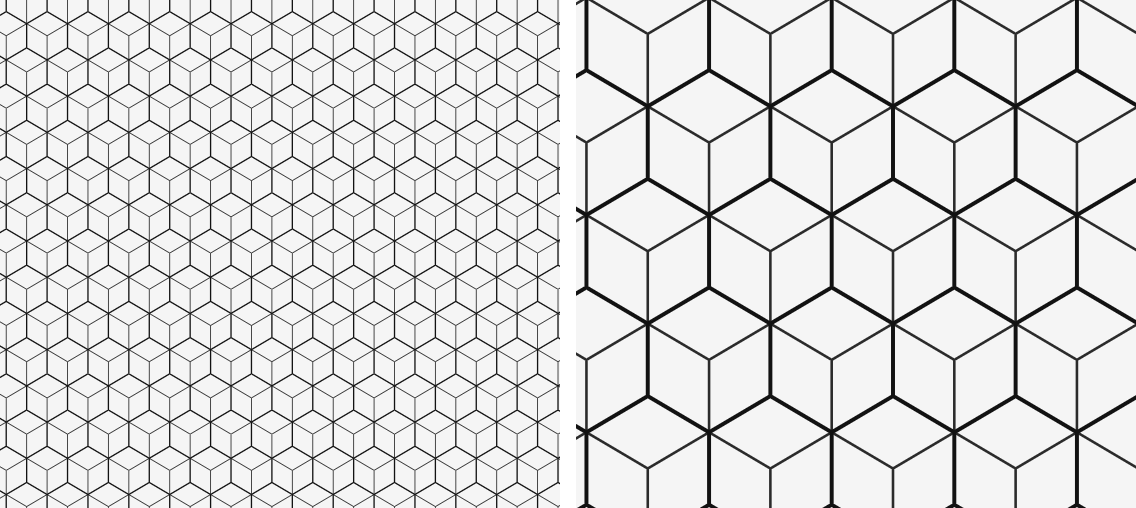
Left: the whole. Right: its middle third, enlarged.
This pattern is drawn by a Shadertoy shader. Its source:

```glsl
// Line-drawn stacked cubes: hexagons with bold outlines and fine inner Y edges.

// Lengths are fractions of the canvas height.
const float CUBE_WIDTH = 0.08046;
const float CUBE_SIDE = 0.04753;
const vec2 FIRST_CENTER = vec2(0.0927, 0.9296);
const float BOLD_WIDTH = 0.0026;
const float FINE_WIDTH = 0.0017;

const vec3 PAPER = vec3(0.96);
const vec3 BOLD_INK = vec3(0.07);
const vec3 FINE_INK = vec3(0.17);

float segmentDistance(vec2 p, vec2 a, vec2 b) {
    vec2 pa = p - a, ba = b - a;
    return length(pa - ba * clamp(dot(pa, ba) / dot(ba, ba), 0.0, 1.0));
}

// Offset from the nearest center of a rectangular lattice
vec2 repeatCell(vec2 p, vec2 period) {
    return p - period * floor(p / period + 0.5);
}

// Distances to the outline (x) and to the inner edges (y) of one cube
vec2 cubeDistances(vec2 p, float width, float side) {
    p.x = abs(p.x);
    vec2 shoulder = vec2(0.5 * width, 0.5 * side);
    vec2 hip = vec2(shoulder.x, -shoulder.y);
    vec2 top = vec2(0.0, side);
    float outline = min(segmentDistance(p, top, shoulder),
                    min(segmentDistance(p, shoulder, hip),
                        segmentDistance(p, hip, -top)));
    float inner = min(segmentDistance(p, vec2(0.0), shoulder),
                      segmentDistance(p, vec2(0.0), -top));
    return vec2(outline, inner);
}

// Share of a pixel covered by a line, also right for lines under a pixel wide
float lineCoverage(float dist, float width, float pixel) {
    float lo = max(dist - 0.5 * pixel, -0.5 * width);
    float hi = min(dist + 0.5 * pixel, 0.5 * width);
    return clamp((hi - lo) / pixel, 0.0, 1.0);
}

void mainImage(out vec4 fragColor, in vec2 fragCoord) {
    float pixel = 1.0 / iResolution.y;
    vec2 p = fragCoord * pixel - FIRST_CENTER;

    // Two interleaved lattices form the staggered rows
    vec2 period = vec2(CUBE_WIDTH, 3.0 * CUBE_SIDE);
    vec2 dist = vec2(1.0);
    for (int i = 0; i < 2; i++) {
        vec2 cell = repeatCell(p - 0.5 * period * float(i), period);
        dist = min(dist, cubeDistances(cell, CUBE_WIDTH, CUBE_SIDE));
    }

    // Fine edges first, bold outlines on top
    vec3 color = mix(PAPER, FINE_INK, lineCoverage(dist.y, FINE_WIDTH, pixel));
    color = mix(color, BOLD_INK, lineCoverage(dist.x, BOLD_WIDTH, pixel));
    fragColor = vec4(color, 1.0);
}
```
